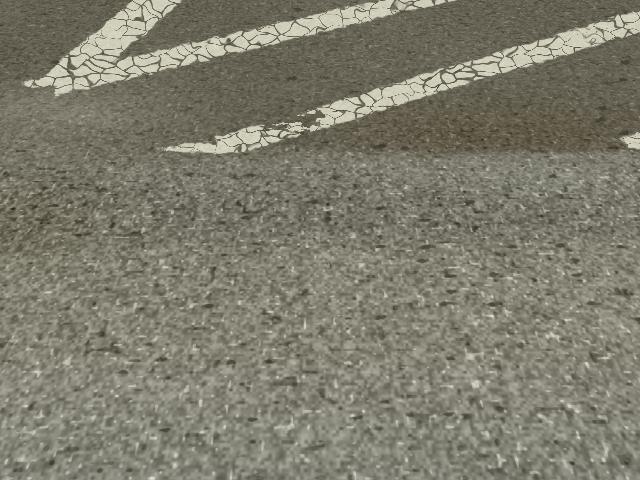
A WebGL 1 fragment shader for this texture:

```glsl
precision highp float;
// Weathered asphalt seen at a low angle, with worn diagonal road stripes.
// Grain lives in perspective ground coordinates; the stripes are half-plane
// intersections, eroded by noise and split by cellular cracks.

uniform vec2 u_resolution;

#define HORIZON 1.8
#define GRAIN_FREQ 235.0
#define GRAIN_GAIN 0.34
#define CRACK_FREQ 34.0
#define CRACK_WIDTH 0.07
#define EDGE_ROUGHNESS 0.012
#define SEAM_Y 0.682
#define PAINT vec3(0.83, 0.825, 0.745)
#define DARK_ROAD vec3(0.395, 0.380, 0.325)
#define LIGHT_ROAD vec3(0.520, 0.515, 0.455)

float hash(vec2 p) {
    vec3 q = fract(vec3(p.xyx) * 0.1031);
    q += dot(q, q.yzx + 33.33);
    return fract((q.x + q.y) * q.z);
}

vec2 hash2(vec2 p) {
    return vec2(hash(p), hash(p + 71.7));
}

float noise(vec2 p) {
    vec2 i = floor(p), f = fract(p);
    f = f * f * (3.0 - 2.0 * f);
    return mix(mix(hash(i), hash(i + vec2(1.0, 0.0)), f.x),
               mix(hash(i + vec2(0.0, 1.0)), hash(i + 1.0), f.x), f.y);
}

float fbm(vec2 p) {
    float sum = 0.0, amp = 0.5;
    for (int i = 0; i < 4; i++) {
        sum += amp * noise(p);
        p = p * 2.07 + 13.1;
        amp *= 0.5;
    }
    return sum / 0.9375;
}

// Gap between the two nearest cell centres: zero along cell borders
float cellBorder(vec2 p) {
    vec2 i = floor(p), f = fract(p);
    float near = 8.0, next = 8.0;
    for (int y = -1; y <= 1; y++)
    for (int x = -1; x <= 1; x++) {
        vec2 o = vec2(float(x), float(y));
        float d = length(o + hash2(i + o) - f);
        next = min(next, max(near, d));
        near = min(near, d);
    }
    return next - near;
}

// Signed distance to the line a-b, positive on its left
float side(vec2 p, vec2 a, vec2 b) {
    vec2 t = normalize(b - a);
    return t.x * (p.y - a.y) - t.y * (p.x - a.x);
}

float blob(vec2 p, vec2 centre, vec2 size) {
    vec2 q = (p - centre) / size;
    return exp(-dot(q, q));
}

// Negative inside any stripe
float stripes(vec2 p) {
    float steep = max(side(p, vec2(0.095, 0.847), vec2(0.278, 1.0)),
                     -side(p, vec2(0.165, 0.8125), vec2(0.382, 1.0)));
    steep = max(steep, 0.815 - p.y + 0.06 * (0.16 - p.x));
    float upper = max(side(p, vec2(0.226, 0.870), vec2(0.790, 1.0)),
                     -side(p, vec2(0.165, 0.812), vec2(0.946, 1.0)));
    upper = max(upper, 0.115 - p.x);
    float lower = max(side(p, vec2(0.450, 0.714), vec2(1.333, 0.979)),
                     -side(p, vec2(0.503, 0.682), vec2(1.333, 0.934)));
    lower = max(lower, max(0.450 - p.x, 0.684 - p.y));
    float tip = (length((p - vec2(0.425, 0.691)) * vec2(0.11, 1.0)) - 0.009);
    float tail = (length((p - vec2(0.090, 0.826)) * vec2(0.2, 1.0)) - 0.008);
    float corner = length((p - vec2(1.335, 0.706)) * vec2(0.42, 1.0)) - 0.017;
    return min(min(min(steep, upper), min(lower, tip)), min(tail, corner));
}

vec3 roadTone(vec2 p) {
    float soft = mix(0.05, 0.006, smoothstep(0.3, 0.85, p.x));
    float seam = SEAM_Y + 0.006 * (noise(p * 18.0) - 0.5);
    float far = smoothstep(seam - soft, seam + soft, p.y);
    vec3 tone = mix(LIGHT_ROAD, DARK_ROAD, far);
    float band = smoothstep(0.42, 0.55, p.y) * (1.0 - far);
    tone -= band * vec3(0.050, 0.053, 0.048);
    tone += 0.045 * blob(p, vec2(1.12, 0.64), vec2(0.32, 0.05)) * vec3(0.9, 1.0, 1.2) * (1.0 - far);
    tone += 0.100 * blob(p, vec2(0.10, 0.765), vec2(0.24, 0.06));
    tone -= 0.030 * blob(p, vec2(1.05, 0.73), vec2(0.38, 0.06)) * vec3(0.7, 1.0, 1.5);
    tone -= 0.040 * blob(p, vec2(0.02, 0.52), vec2(0.18, 0.10)) * vec3(0.8, 1.0, 1.3);
    tone += vec3(-0.004, 0.0, 0.012) * smoothstep(0.35, 0.0, p.y);
    return tone + 0.055 * (fbm(p * vec2(4.0, 9.0)) - 0.5);
}

void main() {
    vec2 p = gl_FragCoord.xy / u_resolution.y;
    float aa = 1.0 / u_resolution.y;
    float depth = HORIZON - p.y;
    vec2 ground = vec2((p.x - 0.667) / depth, 1.75 / depth) + 3.0;

    // Aggregate: fine grain, pale chips and dark pits
    vec2 g = ground * GRAIN_FREQ;
    float grain = 0.6 * noise(g) + 0.4 * noise(g * 0.53 + 9.0) - 0.5;
    float calm = mix(1.0, 0.5, smoothstep(0.55, 0.8, p.y));
    vec3 color = roadTone(p) + GRAIN_GAIN * calm * grain;
    color += 0.19 * calm * smoothstep(0.78, 0.95, noise(g * 0.62 + 40.0));
    color -= 0.15 * calm * smoothstep(0.76, 0.94, noise(g * vec2(0.36, 0.5) + 90.0));

    // Sparse dark flecks, densest across the middle
    vec2 fleckCell = p * vec2(22.0, 34.0);
    vec2 id = floor(fleckCell);
    vec2 fleck = fract(fleckCell) - 0.3 - 0.4 * hash2(id + 5.0);
    fleck += 0.18 * (noise(p * 150.0) - 0.5);
    float chance = 0.03 + 0.10 * blob(p, vec2(0.75, 0.42), vec2(0.6, 0.12));
    float fleckMask = step(hash(id + 19.0), chance)
        * (1.0 - smoothstep(0.08, 0.20, length(fleck * vec2(0.6, 1.0))));
    color = mix(color, vec3(0.24, 0.22, 0.19), 0.75 * fleckMask);

    // Worn paint
    float rough = fbm(p * vec2(60.0, 90.0));
    float d = stripes(p) + EDGE_ROUGHNESS * (rough - 0.5);
    float paint = 1.0 - smoothstep(-aa, aa, d);
    vec2 warp = vec2(noise(p * 50.0), noise(p * 50.0 + 31.0)) - 0.5;
    float border = cellBorder(p * vec2(0.8, 1.5) * CRACK_FREQ + 0.7 * warp);
    float width = CRACK_WIDTH * (0.1 + 1.8 * noise(p * 14.0 + 3.0));
    paint *= smoothstep(width - 0.05, width + 0.05, border);
    float wear = 0.60 * blob(p, vec2(0.595, 0.752), vec2(0.075, 0.035))
               + 0.25 * blob(p, vec2(0.09, 0.835), vec2(0.06, 0.04))
               + 0.16 * blob(p, vec2(0.70, 0.795), vec2(0.12, 0.04));
    float chips = fbm(p * vec2(45.0, 120.0) + 17.0);
    paint *= smoothstep(-0.04, 0.04, chips - wear - 0.12);
    vec3 coat = PAINT + 0.08 * grain + 0.04 * (rough - 0.5);
    color = mix(color, coat, paint * 0.97);

    gl_FragColor = vec4(clamp(color, 0.0, 1.0), 1.0);
}
```
